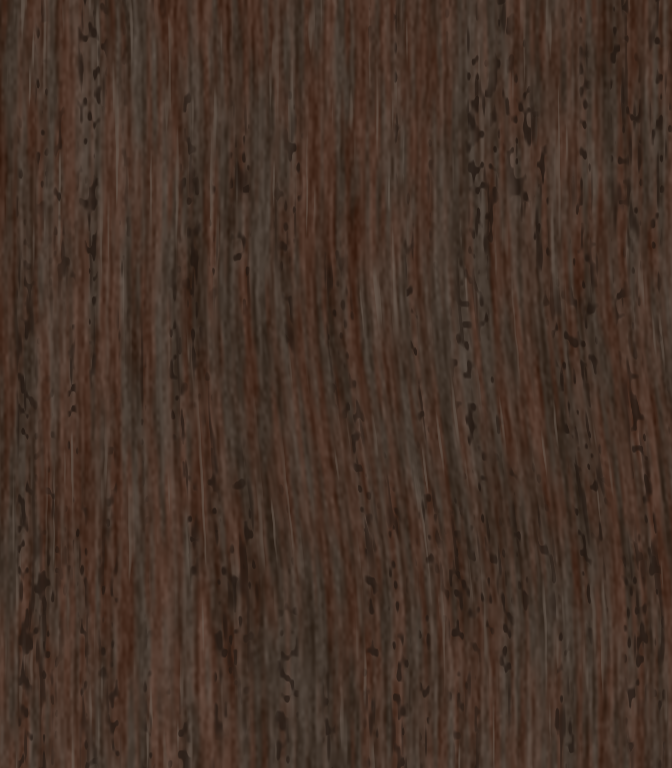
Give the GLSL for this texture, as a Shadertoy shader.

```glsl
#define RED_BROWN vec3(0.290, 0.190, 0.142)
#define GREY_BROWN vec3(0.250, 0.203, 0.167)
#define FLECK_COLOR vec3(0.40, 0.35, 0.31)
#define PORE_COLOR vec3(0.125, 0.085, 0.062)
#define GRAIN_LEAN 0.048
#define FIBRE_CONTRAST 0.20
#define STREAK_CONTRAST 0.075
#define FLECK_AMOUNT 0.6
#define PORE_AMOUNT 0.75

float hash(vec2 p) {
    return fract(sin(dot(p, vec2(127.1, 311.7))) * 43758.5453);
}

// Smooth noise along one column, shifted so that columns do not line up
float columnNoise(float column, float y) {
    y += 16.0 * hash(vec2(column, 5.0));
    float f = fract(y);
    f = f * f * (3.0 - 2.0 * f);
    return mix(hash(vec2(column, floor(y))), hash(vec2(column, floor(y) + 1.0)), f);
}

float noise(vec2 p) {
    float column = floor(p.x);
    float f = p.x - column;
    f = f * f * (3.0 - 2.0 * f);
    return mix(columnNoise(column, p.y), columnNoise(column + 1.0, p.y), f);
}

// Straight grain at the upper left, leaning to the right lower down
vec2 grainSpace(vec2 p) {
    float lean = smoothstep(0.1, 0.5, p.x) * (1.0 - smoothstep(0.15, 0.7, p.y));
    p.x -= GRAIN_LEAN * lean;
    p.x += 0.006 * (noise(p * vec2(4.0, 3.0)) - 0.5);
    p.x += 0.0012 * (noise(p * vec2(30.0, 45.0) + 7.0) - 0.5);
    return p;
}

// Long streaks drifting between red and grey brown
vec3 streakColor(vec2 g) {
    float hue = 0.18 * noise(g * vec2(13.0, 1.5) + 11.0)
              + 0.42 * noise(g * vec2(72.0, 3.5) + 23.0)
              + 0.40 * noise(g * vec2(150.0, 13.0) + 37.0);
    return mix(RED_BROWN, GREY_BROWN, smoothstep(0.25, 0.75, hue));
}

// Fine fibres and grit over broader light and dark bands
float grainTone(vec2 g) {
    float fibre = 0.45 * noise(g * vec2(215.0, 9.0) + 41.0)
                + 0.30 * noise(g * vec2(240.0, 45.0) + 53.0)
                + 0.25 * noise(g * vec2(250.0, 130.0) + 59.0);
    float streak = 0.65 * noise(g * vec2(80.0, 4.0) + 61.0)
                 + 0.35 * noise(g * vec2(10.0, 2.5) + 71.0);
    return FIBRE_CONTRAST * (fibre - 0.5) + STREAK_CONTRAST * (streak - 0.5);
}

// Thin pale slivers
float flecks(vec2 g) {
    float sliver = noise(g * vec2(205.0, 12.0) + 83.0);
    float patches = noise(g * vec2(40.0, 7.0) + 89.0);
    return smoothstep(0.72, 0.95, sliver) * smoothstep(0.3, 0.75, patches);
}

// Short dark pores gathered in narrow vertical lanes
float pores(vec2 g) {
    float pits = noise(g * vec2(180.0, 75.0) + 97.0);
    float dashes = noise(g * vec2(195.0, 22.0) + 103.0);
    float lanes = noise(g * vec2(75.0, 4.0) + 109.0);
    float marks = max(smoothstep(0.62, 0.85, pits), 0.8 * smoothstep(0.68, 0.9, dashes));
    return marks * smoothstep(0.45, 0.8, lanes);
}

void mainImage(out vec4 fragColor, in vec2 fragCoord) {
    vec2 p = fragCoord / iResolution.y;
    vec2 g = grainSpace(p);

    vec3 color = streakColor(g) + grainTone(g);
    color = mix(color, FLECK_COLOR, FLECK_AMOUNT * flecks(g));
    color = mix(color, PORE_COLOR, PORE_AMOUNT * pores(g));

    // Slightly paler toward the lower edge
    color += 0.018 * (1.0 - smoothstep(0.0, 0.35, p.y));
    fragColor = vec4(color, 1.0);
}
```
